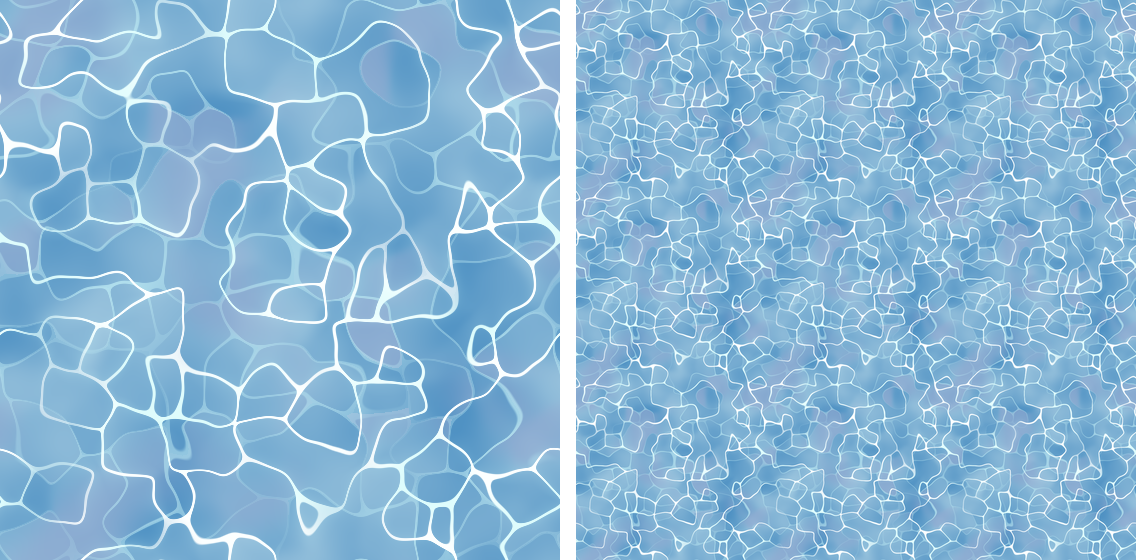
Left: one tile. Right: repeated 3 by 3.
This texture is drawn by a Shadertoy shader. Its source:

```glsl
// Tiling water caustics: two films of soft merged cells over a blue base.
// Each film sums Gaussian blobs into a few groups; bright lines run where two
// groups tie and swell into webs where three meet. Gradient noise bends it all.

const float MAIN_CELLS = 12.0;     // blob lattice of the bright film
const float FAINT_CELLS = 11.0;    // blob lattice of the faint film
const int GROUPS = 4;              // blobs of one group merge
const float SHARPNESS = 4.2;       // Gaussian falloff, lower swells the webs
const float MIN_SLOPE = 4.5;       // limits the webs at near ties
const float MAIN_WIDTH = 0.0012;   // half line widths, in canvas units
const float FAINT_WIDTH = 0.0010;
const float LINE_SOFT = 0.0020;
const float WARP_BROAD = 0.036;
const float WARP_FINE = 0.014;
const float GLOW_REACH = 0.012;

const vec3 DEEP = vec3(0.31, 0.57, 0.765);
const vec3 PALE = vec3(0.67, 0.81, 0.89);
const vec3 LAVENDER = vec3(0.56, 0.65, 0.81);
const vec3 AQUA = vec3(0.73, 0.91, 0.95);
const vec3 FOAM = vec3(0.87, 0.99, 0.99);
const vec3 WHITE = vec3(0.99, 1.0, 1.0);

vec3 hash3(vec2 p, float seed) {
    vec3 q = fract((p.xyx + seed * 17.3) * vec3(0.1031, 0.1030, 0.0973));
    q += dot(q, q.yxz + 33.33);
    return fract((q.xxy + q.yzz) * q.zyx);
}

// Gradient noise that wraps after "freq" lattice steps, about -0.7 to 0.7
float corner(vec2 cell, vec2 offset, float freq, float seed) {
    float angle = 6.2832 * hash3(mod(cell, freq), seed).x;
    return dot(vec2(cos(angle), sin(angle)), offset);
}

float noise(vec2 uv, float freq, float seed) {
    vec2 p = uv * freq, i = floor(p), f = p - i;
    vec2 s = f * f * f * (f * (f * 6.0 - 15.0) + 10.0);
    vec2 e = vec2(1.0, 0.0);
    float low = mix(corner(i, f, freq, seed),
                    corner(i + e.xy, f - e.xy, freq, seed), s.x);
    float high = mix(corner(i + e.yx, f - e.yx, freq, seed),
                     corner(i + e.xx, f - e.xx, freq, seed), s.x);
    return mix(low, high, s.y);
}

vec2 warp(vec2 uv, float seed) {
    vec2 broad = vec2(noise(uv, 6.0, seed), noise(uv, 6.0, seed + 1.0));
    vec2 fine = vec2(noise(uv, 15.0, seed + 2.0), noise(uv, 15.0, seed + 3.0));
    return uv + WARP_BROAD * broad + WARP_FINE * fine;
}

// Returns the distance to the film's lines (negative in webs) and a cell tint
vec2 film(vec2 uv, float cells, float seed) {
    vec4 groups[GROUPS];           // weight, weight gradient, weighted tint
    for (int i = 0; i < GROUPS; i++) groups[i] = vec4(0.0);
    vec2 p = uv * cells, base = floor(p);
    for (int y = -2; y <= 2; y++) {
        for (int x = -2; x <= 2; x++) {
            vec2 cell = base + vec2(x, y);
            vec3 h = hash3(mod(cell, cells), seed);
            vec2 r = cell + h.xy - p;
            float pick = h.z * float(GROUPS);
            float weight = exp(-SHARPNESS * dot(r, r));
            groups[min(int(pick), GROUPS - 1)] +=
                weight * vec4(1.0, 2.0 * SHARPNESS * r, fract(pick));
        }
    }
    int top = 0;
    for (int i = 1; i < GROUPS; i++) {
        if (groups[i].x > groups[top].x) top = i;
    }
    // The rivals join as a root of squares, which keeps the webs slim
    vec4 best = groups[top];
    vec3 rivals = vec3(1e-14, 0.0, 0.0);
    for (int i = 0; i < GROUPS; i++) {
        if (i != top) rivals += groups[i].x * groups[i].xyz;
    }
    float lead = log(best.x) - 0.5 * log(rivals.x);
    vec2 slope = best.yz / best.x - rivals.yz / rivals.x;
    return vec2(lead / max(length(slope), MIN_SLOPE) / cells, best.w / best.x);
}

float stroke(float dist, float width) {
    float soft = max(LINE_SOFT, 1.0 / iResolution.y);
    return 1.0 - smoothstep(width, width + soft, dist);
}

void mainImage(out vec4 fragColor, in vec2 fragCoord) {
    vec2 uv = fragCoord / iResolution.xy;
    vec2 bright = film(warp(uv, 2.0), MAIN_CELLS, 11.0);
    vec2 faint = film(warp(uv, 7.0), FAINT_CELLS, 23.0);

    // Water body: cell tints over broad light and lavender patches
    float depth = 0.46 + 0.38 * (bright.y - 0.5) + 0.34 * (faint.y - 0.5)
                + 0.50 * noise(uv, 3.0, 31.0) + 0.25 * noise(uv, 8.0, 32.0);
    vec3 color = mix(DEEP, PALE, clamp(depth, 0.0, 1.0));
    float violet = noise(uv, 4.0, 33.0) + 0.8 * (faint.y - 0.5);
    color = mix(color, LAVENDER, 0.6 * smoothstep(0.05, 0.5, violet));

    // Uneven glow beside the lines
    float sheen = clamp(0.5 + 1.2 * noise(uv, 7.0, 34.0), 0.0, 1.0);
    float glow = exp(-max(bright.x, 0.0) / GLOW_REACH);
    color = mix(color, AQUA, 0.25 * sheen * glow);

    // Faint lower film, then the bright upper film
    float faintness = clamp(0.42 + 0.8 * noise(uv, 5.0, 35.0), 0.12, 0.8);
    color = mix(color, AQUA, faintness * stroke(faint.x, FAINT_WIDTH));
    float strength = mix(0.55, 1.0, smoothstep(-0.45, -0.05, noise(uv, 5.0, 36.0)));
    float whiteness = smoothstep(-0.3, 0.15, noise(uv, 6.0, 37.0));
    color = mix(color, mix(FOAM, WHITE, whiteness),
                strength * stroke(bright.x, MAIN_WIDTH));

    fragColor = vec4(color, 1.0);
}
```
